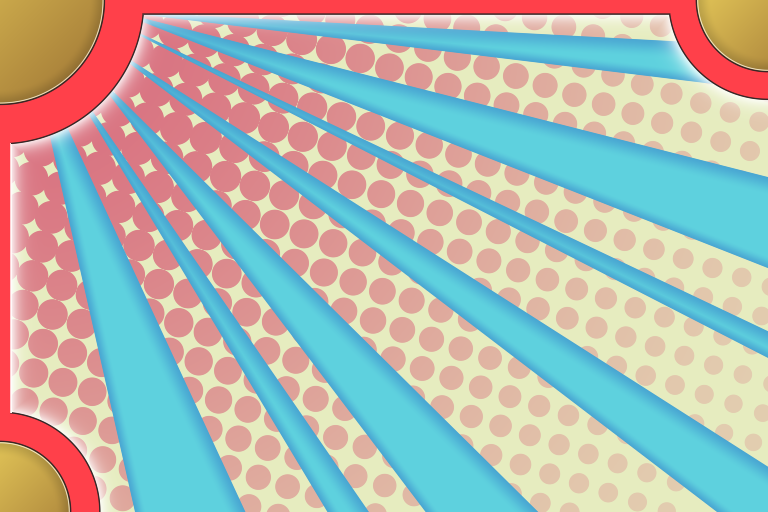
Give the GLSL for this background, as a Shadertoy shader.

```glsl
const vec3 CREAM = vec3(0.90, 0.925, 0.75);
const vec3 PINK = vec3(0.85, 0.44, 0.50);
const vec3 AQUA = vec3(0.37, 0.82, 0.87);
const vec3 RAY_SHADE = vec3(0.28, 0.64, 0.82);
const vec3 RED = vec3(1.0, 0.25, 0.29);
const vec3 GOLD_LIGHT = vec3(0.90, 0.79, 0.35);
const vec3 GOLD_DARK = vec3(0.65, 0.49, 0.22);
const vec3 INK = vec3(0.22, 0.15, 0.15);

const float FRAME_LEFT = 0.0215;
const float FRAME_TOP = 0.0275;
const float LINE_WIDTH = 0.0028;
const float GLOW_WIDTH = 0.017;
const float SHADE_WIDTH = 0.036;

const float DOT_PITCH = 0.06;
const float DOT_TILT = 0.31;
const vec2 DOT_ANCHOR = vec2(0.594, 0.457);

// Rays: apex x, apex y, upper edge angle, lower edge angle
const int RAY_COUNT = 7;
const vec4 RAYS[RAY_COUNT] = vec4[](
    vec4(0.217, 0.021, 0.054, 0.121),
    vec4(0.223, 0.021, 0.249, 0.375),
    vec4(0.143, 0.003, 0.443, 0.474),
    vec4(0.186, 0.073, 0.568, 0.652),
    vec4(0.170, 0.128, 0.780, 0.922),
    vec4(0.093, 0.090, 0.967, 1.030),
    vec4(0.057, 0.088, 1.137, 1.348));

// Corner discs: x as a share of the width, y, red radius, gold radius
const int CORNER_COUNT = 3;
const vec4 CORNERS[CORNER_COUNT] = vec4[](
    vec4(0.0, 0.0, 0.281, 0.204),
    vec4(1.0, 0.0, 0.194, 0.140),
    vec4(0.0, 1.0, 0.195, 0.138));

// Coverage of the region where d is positive
float cover(float d, float px) {
    return smoothstep(-0.6 * px, 0.6 * px, d);
}

float line(float d, float width, float px) {
    return cover(0.5 * width - abs(d), px);
}

// Tilted dots that shrink and fade away from the corner
vec3 halftone(vec2 p, float px) {
    float c = cos(DOT_TILT), s = sin(DOT_TILT);
    vec2 grid = mat2(c, -s, s, c) * (p - DOT_ANCHOR) / DOT_PITCH;
    vec2 cell = (fract(grid + 0.5) - 0.5) * DOT_PITCH;
    float reach = length(p);
    float radius = 0.0371 - 0.0117 * reach;
    float fade = 1.0 - 0.75 * smoothstep(0.1, 1.75, reach);
    return mix(CREAM, PINK, fade * cover(radius - length(cell), px));
}

// Depth inside a wedge: x is true distance, y weights the upper shadow
vec2 wedgeDepth(vec2 p, vec4 ray) {
    vec2 v = p - ray.xy;
    float upper = cos(ray.z) * v.y - sin(ray.z) * v.x;
    float lower = sin(ray.w) * v.x - cos(ray.w) * v.y;
    return vec2(min(upper, lower), min(upper, 1.6 * lower));
}

void mainImage(out vec4 fragColor, in vec2 fragCoord) {
    float px = 1.0 / iResolution.y;
    float aspect = iResolution.x * px;
    vec2 p = vec2(fragCoord.x, iResolution.y - fragCoord.y) * px;

    vec3 color = halftone(p, px);

    // Rays with shaded edges
    for (int i = 0; i < RAY_COUNT; i++) {
        vec2 depth = wedgeDepth(p, RAYS[i]);
        vec3 rayColor = mix(RAY_SHADE, AQUA, smoothstep(-0.006, SHADE_WIDTH, depth.y));
        color = mix(color, rayColor, cover(depth.x, px));
    }

    // Distance to the frame, positive inside the panel
    float leftEdge = p.x - FRAME_LEFT;
    float edge = min(leftEdge, p.y - FRAME_TOP);
    for (int i = 0; i < CORNER_COUNT; i++) {
        vec2 center = CORNERS[i].xy * vec2(aspect, 1.0);
        edge = min(edge, length(p - center) - CORNERS[i].z);
    }

    // Glow, frame and outline
    float glow = 0.85 * exp(-pow(max(edge, 0.0) / GLOW_WIDTH, 1.3));
    color = mix(color, vec3(1.0), glow);
    color = mix(RED, color, cover(edge, px));
    vec3 outline = mix(vec3(1.0), INK, step(edge + 0.0005, leftEdge));
    color = mix(color, outline, line(edge, LINE_WIDTH, px));

    // Gold discs with a dark rim and a bright inner line
    for (int i = 0; i < CORNER_COUNT; i++) {
        vec2 v = p - CORNERS[i].xy * vec2(aspect, 1.0);
        float radius = CORNERS[i].w;
        float inside = radius - length(v);
        float slope = 0.45 + 0.35 * (v.x + v.y) / radius;
        vec3 gold = mix(GOLD_LIGHT, GOLD_DARK, clamp(slope, 0.0, 1.0));
        gold *= 0.85 + 0.15 * smoothstep(0.0, 0.03, inside);
        color = mix(color, gold, cover(inside, px));
        color = mix(color, INK, line(inside, LINE_WIDTH, px));
        color = mix(color, vec3(1.0, 0.97, 0.88), 0.8 * line(inside - LINE_WIDTH, 0.002, px));
    }

    fragColor = vec4(color, 1.0);
}
```
